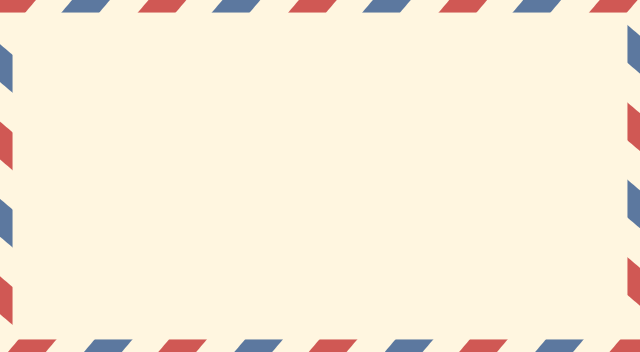
Reproduce this background procedurally as a Shadertoy shader.

```glsl
const vec3 PAPER = vec3(1.0, 0.966, 0.879);
const vec3 RED   = vec3(0.815, 0.345, 0.330);
const vec3 BLUE  = vec3(0.360, 0.472, 0.625);

// Lengths are fractions of the canvas width
const float BAND         = 0.0196;  // depth of the border
const float STRIPE       = 0.0592;  // length of one stripe
const float SLANT        = 0.85;    // shear of the stripe ends
const float PERIOD_ROW   = 0.2350;  // red to red, top and bottom
const float PERIOD_SIDE  = 0.2417;  // red to red, left and right
const float SIDE_MARGIN  = 0.02;    // space kept around the side runs
const float SIDE_RUN     = 0.4219;  // length of four side stripes

// First stripe starts, as (red, blue)
const vec2 START_TOP    = vec2(-0.0030, 0.1126);
const vec2 START_BOTTOM = vec2( 0.0290, 0.1478);
const vec2 START_LEFT   = vec2( 0.1900, 0.0690);
const vec2 START_RIGHT  = vec2( 0.1602, 0.0391);

// Antialiased coverage of a signed distance
float cover(float d) {
    return clamp(0.5 - d * iResolution.x, 0.0, 1.0);
}

// Red and blue coverage of a repeating row of stripes
vec2 stripes(float along, vec2 start, float period) {
    vec2 offset = along - start - 0.5 * STRIPE + 0.5 * period;
    vec2 d = abs(mod(offset, period) - 0.5 * period) - 0.5 * STRIPE;
    d /= sqrt(1.0 + SLANT * SLANT);
    return vec2(cover(d.x), cover(d.y));
}

// Horizontal band; depth is measured down from its upper edge
vec2 rowBand(float x, float depth, vec2 start) {
    float inside = cover(abs(depth - 0.5 * BAND) - 0.5 * BAND);
    return inside * stripes(x + SLANT * depth, start, PERIOD_ROW);
}

// Vertical band, limited to one run of stripes clear of the corners
vec2 sideBand(float x, float down, vec2 start) {
    float along = down - SLANT * x;
    float run = along - start.y;
    float inside = cover(abs(x - 0.5 * BAND) - 0.5 * BAND);
    inside *= step(-SIDE_MARGIN, run) * step(run, SIDE_RUN + SIDE_MARGIN);
    return inside * stripes(along, start, PERIOD_SIDE);
}

void mainImage(out vec4 fragColor, in vec2 fragCoord) {
    vec2 p = fragCoord / iResolution.x;
    float down = iResolution.y / iResolution.x - p.y;

    // Border on all four edges
    vec2 ink = rowBand(p.x, down, START_TOP);
    ink = max(ink, rowBand(p.x, BAND - p.y, START_BOTTOM));
    ink = max(ink, sideBand(p.x, down, START_LEFT));
    ink = max(ink, sideBand(p.x - 1.0 + BAND, down, START_RIGHT));

    // Ink over paper
    vec3 color = mix(PAPER, BLUE, ink.y);
    color = mix(color, RED, ink.x);
    fragColor = vec4(color, 1.0);
}
```
